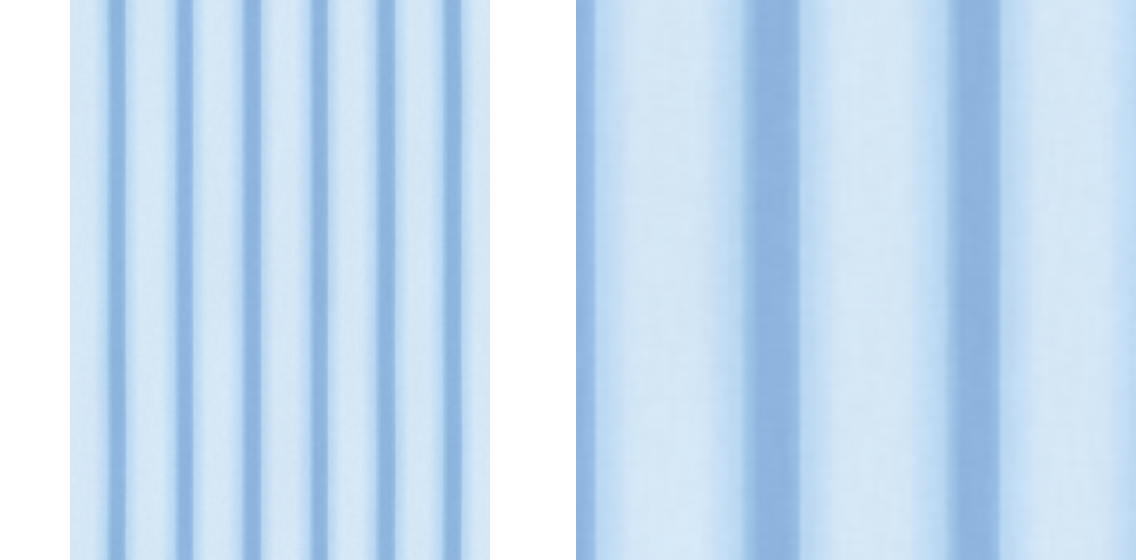
Left: the whole. Right: its middle third, enlarged.
Give the GLSL for this pattern, as a Shadertoy shader.

```glsl
// Pale blue pleated cloth: six soft vertical folds on a panel between white margins.

const float FOLDS       = 6.0;     // dark folds across the panel
const float PITCH       = 0.1199;  // distance between fold centres
const float FIRST_FOLD  = 0.2096;  // centre of the leftmost fold
const float HALF_WIDTH  = 0.0160;  // half width of a dark fold
const float WIDTH_VARY  = 0.0016;  // width change between folds
const float SHIFT_VARY  = 0.0012;  // sideways offset between folds
const float WOBBLE      = 0.0016;  // slow drift of the fold edges
const float SHADE_REACH = 0.0290;  // soft shading beside a fold
const float MARGIN      = 0.125;   // white strip on each side
const float GRAIN       = 0.010;   // weave contrast
const float MOTTLE      = 0.012;   // slow tone variation

const vec3 WHITE     = vec3(1.0);
const vec3 PALE      = vec3(0.835, 0.907, 0.963);
const vec3 MID       = vec3(0.725, 0.843, 0.948);
const vec3 FOLD_EDGE = vec3(0.610, 0.760, 0.900);
const vec3 FOLD_CORE = vec3(0.555, 0.708, 0.868);

// Integer hash of a lattice cell, 0 to 1
float hash(ivec2 cell) {
    uvec2 q = uvec2(cell) * uvec2(1597334673u, 3812015801u);
    uint n = (q.x ^ q.y) * 1597334673u;
    n = (n ^ (n >> 15)) * 2246822519u;
    n ^= n >> 13;
    return float(n >> 8) / 16777216.0;
}

// Value noise over the unit canvas, wrapping after a whole number of cells
float wrapNoise(vec2 uv, vec2 cells) {
    vec2 p = uv * cells;
    vec2 i = floor(p);
    vec2 f = p - i;
    f = f * f * (3.0 - 2.0 * f);
    ivec2 a = ivec2(mod(i, cells));
    ivec2 b = ivec2(mod(i + 1.0, cells));
    return mix(mix(hash(a), hash(ivec2(b.x, a.y)), f.x),
               mix(hash(ivec2(a.x, b.y)), hash(b), f.x), f.y);
}

// Cloth colour at signed distance d from a fold centre
vec3 foldColour(float d, float halfWidth, float aa) {
    // Soft shading, a little longer on the left side
    float reach = SHADE_REACH * (d < 0.0 ? 1.1 : 0.95);
    float shade = 1.0 - smoothstep(0.0, reach, abs(d) - halfWidth);
    vec3 cloth = mix(PALE, MID, shade);

    // Dark band with a blurred left edge and a crisper right edge
    float left  = smoothstep(-0.0045 - aa, 0.0025 + aa, d + halfWidth);
    float right = 1.0 - smoothstep(-0.0020 - aa, 0.0015 + aa, d - halfWidth);
    float core  = smoothstep(-0.9, -0.45, d / halfWidth)
                * (1.0 - 0.75 * smoothstep(0.35, 1.0, d / halfWidth));
    return mix(cloth, mix(FOLD_EDGE, FOLD_CORE, core), left * right);
}

void mainImage(out vec4 fragColor, in vec2 fragCoord) {
    vec2 uv = fragCoord / iResolution.xy;
    float aa = 0.5 / iResolution.x;

    // Nearest fold, with its own offset, width and vertical drift
    float fold = clamp(floor((uv.x - FIRST_FOLD) / PITCH + 0.5), 0.0, FOLDS - 1.0);
    int id = int(fold);
    float drift = wrapNoise(vec2((fold + 0.5) / FOLDS, uv.y), vec2(FOLDS, 5.0)) - 0.5;
    float shift = (hash(ivec2(id, 71)) - 0.5) * 2.0 * SHIFT_VARY + drift * WOBBLE;
    float halfWidth = HALF_WIDTH + (hash(ivec2(id, 137)) - 0.5) * WIDTH_VARY;
    float d = uv.x - FIRST_FOLD - fold * PITCH - shift;
    vec3 cloth = foldColour(d, halfWidth, aa);

    // Slow mottling and fine woven grain
    float mottle = wrapNoise(uv, vec2(24.0, 6.0)) - 0.5;
    float weave = wrapNoise(uv, vec2(256.0, 64.0)) + wrapNoise(uv, vec2(128.0, 256.0)) - 1.0;
    cloth += mottle * MOTTLE + weave * GRAIN;

    // White margins keep the left and right edges continuous
    float panel = smoothstep(-aa, aa, 0.5 - MARGIN - abs(uv.x - 0.5));
    fragColor = vec4(mix(WHITE, cloth, panel), 1.0);
}
```
